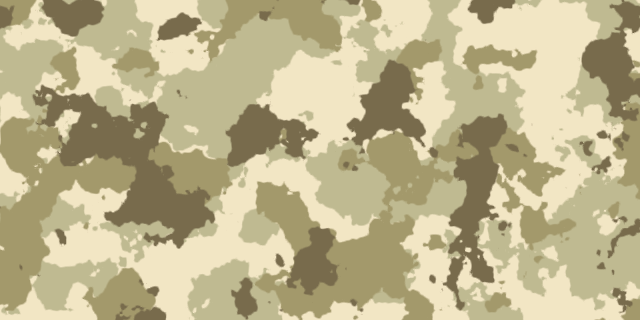
Write a WebGL 2 fragment shader that draws this pattern.

```glsl
#version 300 es
precision highp float;
// Woodland camouflage: ragged sage, olive and brown patches over cream.

uniform vec2 u_resolution;
out vec4 outColor;

// Palette
const vec3 CREAM = vec3(0.95, 0.90, 0.77);
const vec3 SAGE  = vec3(0.75, 0.73, 0.57);
const vec3 OLIVE = vec3(0.64, 0.60, 0.42);
const vec3 BROWN = vec3(0.47, 0.42, 0.30);

// Patch frequency, in noise cells per canvas height
const float SAGE_SCALE  = 4.3;
const float OLIVE_SCALE = 3.6;
const float BROWN_SCALE = 4.0;

// Noise level above which each layer is painted; higher means less paint
const float SAGE_LEVEL  = 0.02;
const float OLIVE_LEVEL = 0.168;
const float BROWN_LEVEL = 0.245;

// Domain offsets that make the layers independent
const vec2 SAGE_SEED  = vec2(17.3, 41.7);
const vec2 OLIVE_SEED = vec2(63.1, 8.9);
const vec2 BROWN_SEED = vec2(29.6, 75.2);

const int   OCTAVES   = 5;
const float ROUGHNESS = 0.53;  // amplitude kept from one octave to the next
const float EDGE_SOFTNESS = 1.0;
const float TAU = 6.2831853;

// Rotates and doubles the domain so octave grids do not line up
const mat2 OCTAVE_TURN = mat2(1.6, 1.2, -1.2, 1.6);

float hash(vec2 p) {
    return fract(sin(dot(p, vec2(127.1, 311.7))) * 43758.5453);
}

// Contribution of one lattice corner with a random unit gradient
float corner(vec2 cell, vec2 offset) {
    float angle = TAU * hash(cell);
    return dot(vec2(cos(angle), sin(angle)), offset);
}

float gradientNoise(vec2 p) {
    vec2 cell = floor(p);
    vec2 f = fract(p);
    vec2 blend = f * f * (3.0 - 2.0 * f);
    vec2 e = vec2(1.0, 0.0);
    float low  = mix(corner(cell, f), corner(cell + e.xy, f - e.xy), blend.x);
    float high = mix(corner(cell + e.yx, f - e.yx), corner(cell + e.xx, f - e.xx), blend.x);
    return mix(low, high, blend.y);
}

float fractalNoise(vec2 p) {
    float sum = 0.0;
    float amplitude = 1.0;
    for (int i = 0; i < OCTAVES; i++) {
        sum += amplitude * gradientNoise(p);
        p = OCTAVE_TURN * p + vec2(5.3, 2.7);
        amplitude *= ROUGHNESS;
    }
    return sum;
}

// Antialiased coverage of one layer of patches
float patches(vec2 p, float scale, vec2 seed, float level) {
    float height = fractalNoise(p * scale + seed) - level;
    float edge = EDGE_SOFTNESS * max(fwidth(height), 1e-4);
    return smoothstep(-edge, edge, height);
}

void main() {
    vec2 p = gl_FragCoord.xy / u_resolution.y;

    // Paint from the lightest layer to the darkest
    vec3 color = CREAM;
    color = mix(color, SAGE,  patches(p, SAGE_SCALE,  SAGE_SEED,  SAGE_LEVEL));
    color = mix(color, OLIVE, patches(p, OLIVE_SCALE, OLIVE_SEED, OLIVE_LEVEL));
    color = mix(color, BROWN, patches(p, BROWN_SCALE, BROWN_SEED, BROWN_LEVEL));

    outColor = vec4(color, 1.0);
}
```
